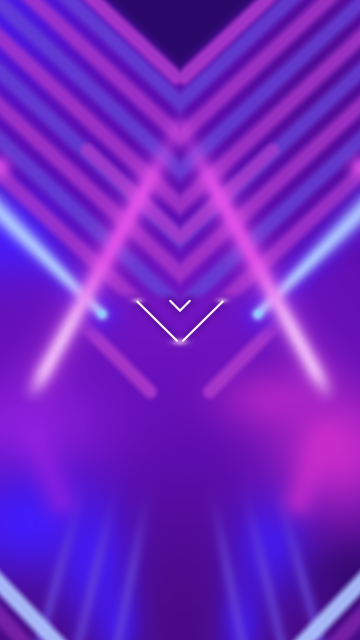
A Shadertoy shader for this background:

```glsl
// Neon stage: mirrored chevron tubes, crossing light beams and hazy violet glows.
// Lengths are in canvas widths, measured from the top centre downwards.
const float ASPECT = 16.0 / 9.0;
const float STRIPE_SLOPE = 0.93;
const float STRIPE_FIRST = 0.19;
const float STRIPE_STEP = 0.0949;
const float STRIPE_HALF = 0.027;
const float STRIPE_END = 0.835;

const vec3 NIGHT = vec3(0.14, 0.03, 0.38);
const vec3 VIOLET = vec3(0.37, 0.05, 0.70);
const vec3 PLUM = vec3(0.29, 0.04, 0.53);
const vec3 ORCHID = vec3(0.66, 0.22, 0.80);
const vec3 INDIGO = vec3(0.40, 0.26, 0.84);
const vec3 BLUE = vec3(0.26, 0.11, 1.00);
const vec3 MAGENTA = vec3(0.80, 0.18, 0.80);
const vec3 PURPLE = vec3(0.58, 0.13, 0.88);
const vec3 PINK = vec3(0.88, 0.32, 0.92);
const vec3 PALE_PINK = vec3(0.94, 0.72, 0.98);
const vec3 ICE = vec3(0.68, 0.77, 1.00);
const vec3 CYAN = vec3(0.50, 0.90, 1.00);

// Distance to a segment (x) and position along it (y).
vec2 segment(vec2 p, vec2 a, vec2 b) {
    vec2 ab = b - a;
    float t = clamp(dot(p - a, ab) / dot(ab, ab), 0.0, 1.0);
    return vec2(length(p - a - ab * t), t);
}

float bell(float d, float width) {
    return exp(-d * d / (width * width));
}

float tube(float d, float halfWidth, float softness) {
    return 1.0 - smoothstep(halfWidth - softness, halfWidth + softness, d);
}

float glow(vec2 p, vec2 centre, vec2 radius) {
    vec2 q = (p - centre) / radius;
    return exp(-dot(q, q));
}

// Wide soft colour clouds, different on each side.
vec3 haze(vec2 p) {
    vec3 col = mix(VIOLET, PLUM, smoothstep(1.1, 1.75, p.y));
    col = mix(col, PLUM, 0.6 * glow(p, vec2(0.42, 0.2), vec2(0.28, 0.38)));
    col = mix(col, BLUE, 0.65 * glow(p, vec2(-0.5, 0.02), vec2(0.24, 0.24)));
    col = mix(col, BLUE, 0.9 * glow(p, vec2(-0.48, 0.66), vec2(0.15, 0.13)));
    col = mix(col, PURPLE, 0.35 * glow(p, vec2(0.0, 0.85), vec2(0.45, 0.2)));
    col = mix(col, PURPLE, 0.85 * glow(p, vec2(-0.43, 1.18), vec2(0.24, 0.16)));
    col = mix(col, MAGENTA, 0.6 * glow(p, vec2(0.25, 1.11), vec2(0.15, 0.09)));
    col = mix(col, MAGENTA, 0.92 * glow(p, vec2(0.44, 1.25), vec2(0.18, 0.18)));
    col = mix(col, BLUE, 0.95 * glow(p, vec2(-0.43, 1.45), vec2(0.19, 0.15)));
    col = mix(col, BLUE, 0.85 * glow(p, vec2(-0.24, 1.57), vec2(0.10, 0.18)));
    col = mix(col, BLUE, 0.8 * glow(p, vec2(0.25, 1.52), vec2(0.11, 0.15)));
    col = mix(col, BLUE, 0.75 * glow(vec2(abs(p.x), p.y), vec2(0.17, 1.74), vec2(0.06, 0.12)));
    return mix(col, NIGHT, 0.6 * glow(p, vec2(0.5, 1.6), vec2(0.14, 0.10)));
}

// Repeated V-shaped tubes with alternating colours.
vec3 chevrons(vec3 col, vec2 m) {
    float level = m.y + STRIPE_SLOPE * m.x;
    float k = (level - STRIPE_FIRST) / STRIPE_STEP;
    float id = floor(k + 0.5);
    vec3 tint = mod(id, 2.0) < 0.5 ? ORCHID : INDIGO;
    float mask = tube(abs(k - id) * STRIPE_STEP, STRIPE_HALF, 0.019);
    mask *= step(0.5, k) * (1.0 - smoothstep(8.3, 8.6, k));
    mask *= 1.0 - smoothstep(STRIPE_END - 0.03, STRIPE_END + 0.01, m.y);
    col = mix(col, NIGHT, 0.9 * (1.0 - smoothstep(0.15, 0.24, level)));
    return mix(col, tint, 0.8 * mask);
}

// Long soft beams and rounded bars, mirrored about the centre.
vec3 beams(vec3 col, vec2 m, float side) {
    for (int i = 0; i < 3; i++) {
        float f = float(i);
        vec2 ray = segment(m, vec2(0.08 + 0.09 * f, 1.32), vec2(0.18 + 0.11 * f, 1.82));
        col = mix(col, INDIGO, 0.65 * bell(ray.x, 0.018) * smoothstep(0.0, 0.6, ray.y));
    }
    vec2 s = segment(m, vec2(0.25, -0.01), vec2(0.01, 0.215));
    col = mix(col, ORCHID, 0.9 * tube(s.x, 0.019, 0.011));
    s = segment(m, vec2(0.257, 0.417), vec2(0.0, 0.66));
    col = mix(col, ORCHID, 0.8 * tube(s.x, 0.018, 0.011));
    s = segment(m, vec2(0.29, 0.88), vec2(0.083, 1.088));
    col = mix(col, ORCHID, 0.9 * tube(s.x, 0.018, 0.012) * smoothstep(0.0, 0.3, s.y));
    s = segment(m, vec2(0.40, 1.22), vec2(0.33, 1.39));
    col = mix(col, side < 0.0 ? PURPLE : MAGENTA, 0.65 * bell(s.x, 0.045));
    s = segment(m, vec2(0.52, 0.57), vec2(0.216, 0.873));
    col = mix(col, BLUE, 0.5 * bell(s.x, 0.05));
    col = mix(col, ICE, 0.95 * bell(s.x, mix(0.031, 0.016, s.y)));
    col = mix(col, CYAN, 0.9 * glow(m, vec2(0.218, 0.871), vec2(0.012)));
    s = segment(m, vec2(0.52, 1.60), vec2(0.33, 1.798));
    col = mix(col, ICE, 0.92 * tube(s.x, 0.022, 0.013));
    s = segment(m, vec2(0.52, 1.69), vec2(0.42, 1.80));
    col = mix(col, ORCHID, 0.45 * tube(s.x, 0.02, 0.014));
    s = segment(m, vec2(0.0, 0.347), vec2(0.43, 1.13));
    float fade = smoothstep(0.0, 0.25, s.y) * (1.0 - smoothstep(0.86, 1.0, s.y));
    vec3 tint = mix(PINK, PALE_PINK, smoothstep(0.45, 0.75, s.y));
    col = mix(col, PINK, 0.3 * fade * bell(s.x, 0.06));
    col = mix(col, tint, 0.92 * max(fade, 0.4 * (1.0 - s.y)) * bell(s.x, 0.026));
    return mix(col, PINK, 0.8 * glow(m, vec2(0.5, 0.463), vec2(0.03)));
}

// Two crisp white outlines below the chevrons.
vec3 outlines(vec3 col, vec2 m, float pixel) {
    float large = segment(m, vec2(0.118, 0.838), vec2(0.009, 0.946)).x;
    float small = segment(m, vec2(0.027, 0.836), vec2(0.0, 0.863)).x;
    float d = min(large, small);
    col = mix(col, PLUM, 0.45 * bell(d, 0.016));
    col = mix(col, PALE_PINK, 0.7 * glow(m, vec2(0.0, 0.95), vec2(0.022, 0.01)));
    col = mix(col, PALE_PINK, 0.6 * glow(m, vec2(0.118, 0.835), vec2(0.016, 0.008)));
    return mix(col, vec3(1.0, 0.96, 1.0), tube(d, 0.003, max(pixel, 0.0015)));
}

void mainImage(out vec4 fragColor, in vec2 fragCoord) {
    vec2 uv = fragCoord / iResolution.xy;
    vec2 p = vec2(uv.x - 0.5, (1.0 - uv.y) * ASPECT);
    vec2 m = vec2(abs(p.x), p.y);
    vec3 col = beams(chevrons(haze(p), m), m, p.x);
    fragColor = vec4(outlines(col, m, 0.7 / iResolution.x), 1.0);
}
```
